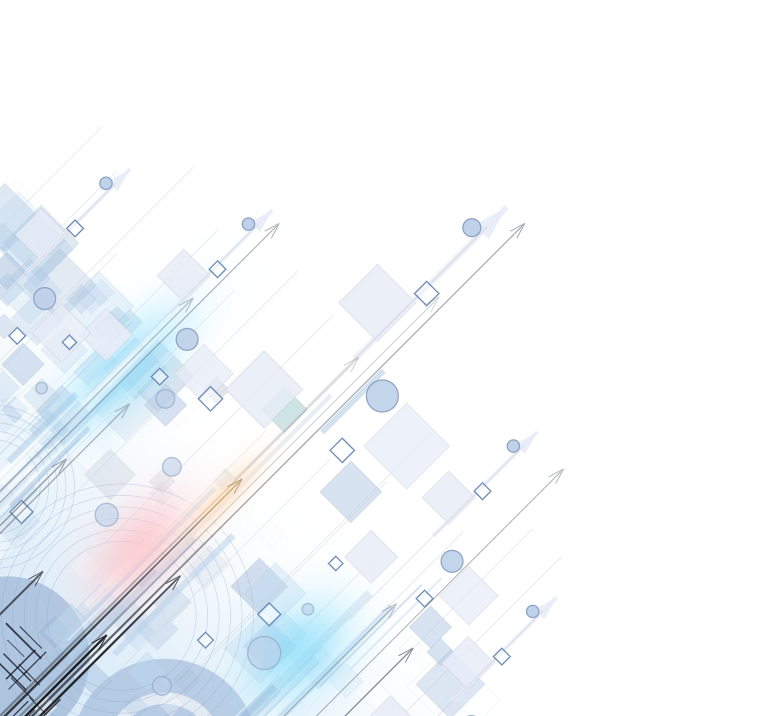
Reproduce this background procedurally as a Shadertoy shader.

```glsl
// Pale technical backdrop: diagonal arrows, tilted squares, discs and soft glows rising from the lower left.
#define SQUARES 84
#define STREAKS 40
#define HAIRLINES 18
#define LATTICE 16
#define LINE .0009
#define SQUARE_ALPHA .42
#define GLOW_ALPHA .72

const vec3 PAPER = vec3(1), MIST = vec3(.905, .925, .97), SKY = vec3(.74, .86, .95);
const vec3 STEEL = vec3(.61, .71, .84), ASH = vec3(.81, .81, .84), DISC = vec3(.74, .815, .91);
const vec3 RIM = vec3(.53, .62, .76), NAVY = vec3(.31, .46, .66);

// Motif anchor and scale
const vec3 motifs[5] = vec3[5](vec3(.659, .682, 1), vec3(.347, .687, .685),
    vec3(.148, .744, .685), vec3(.717, .377, .685), vec3(.744, .146, .685));
// Arrow tip and darkness
const vec3 arrows[14] = vec3[14](
    vec3(.733, .688, .65), vec3(.39, .688, .6), vec3(.787, .345, .55), vec3(.577, .095, .85),
    vec3(.338, .331, .75), vec3(.252, .196, .9), vec3(.27, .584, .5), vec3(.181, .436, .55),
    vec3(.093, .359, .65), vec3(.06, .202, .8), vec3(.149, .113, .95), vec3(.501, .501, .35),
    vec3(.554, .157, .5), vec3(.613, .585, .3));
// Loose discs and diamond frames: centre and size
const vec3 discs[7] = vec3[7](vec3(.058, .458, .008), vec3(.231, .443, .013), vec3(.24, .348, .013),
    vec3(.43, .149, .008), vec3(.369, .088, .023), vec3(.149, .281, .016), vec3(.226, .042, .013));
const vec3 frames[6] = vec3[6](vec3(.294, .443, .017), vec3(.376, .142, .016), vec3(.469, .213, .01),
    vec3(.097, .522, .01), vec3(.287, .106, .011), vec3(.03, .285, .016));

float pixel;
vec2 p;
vec3 col = vec3(1);

vec3 hash3(float n) {
    vec3 q = fract(n * vec3(.1031, .103, .0973));
    q += dot(q, q.yzx + 33.33);
    return fract((q.xxy + q.yzz) * q.zyx);
}
// Axes along and across the diagonal
vec2 diag(vec2 q) { return vec2(q.x + q.y, q.x - q.y) * .7071; }
float fill(float d) { return clamp(.5 - d / pixel, 0., 1.); }
float stroke(float d, float w) { return fill(abs(d) - w); }
float diamond(vec2 q, float r) { return (abs(q.x) + abs(q.y) - r) * .7071; }
float bar(vec2 q, float len, float w) { return max(abs(q.y) - w, abs(q.x + .5 * len) - .5 * len); }
float glow(vec2 c, vec2 size) { vec2 q = diag(p - c) / size; return exp(-dot(q, q)); }
float rings(vec2 c, float gap, float inner, float outer) {
    float r = length(p - c);
    return stroke((fract(r / gap) - .5) * gap, .0005) * step(inner, r) * step(r, outer);
}
void paint(vec3 ink, float mask) { col = mix(col, ink, clamp(mask, 0., 1.)); }

void disc(vec2 c, float r, float alpha) {
    float d = length(p - c) - r;
    paint(DISC, fill(d) * alpha);
    paint(RIM, stroke(d, LINE) * alpha);
}
void tile(vec2 c, float r, vec3 ink, float alpha) {
    float d = diamond(p - c, r);
    paint(ink, fill(d) * alpha);
    paint(ink * .82, stroke(d, LINE * .5) * alpha * .6);
}
void frame(vec2 c, float r) {
    float d = diamond(p - c, r);
    paint(PAPER, fill(d) * .5);
    paint(NAVY, stroke(d, LINE) * .85);
}
// Squares, pale arrow, frames and discs
void motif(vec2 c, float s) {
    tile(c - s * vec2(.29, .226), .054 * s, MIST, .85);
    tile(c - s * vec2(.091, .305), .06 * s, MIST, .75);
    tile(c - s * vec2(.169, .369), .043 * s, DISC, .6);
    tile(c - s * vec2(.132, .105), .054 * s, MIST, .85);
    vec2 a = diag((p - c) / s - vec2(.049, .029));
    paint(MIST, .9 * fill(s * max(abs(a.y) + a.x * .28, -a.x - .05)));
    paint(MIST, .8 * fill(s * bar(a, .3, .004)));
    paint(ASH, .7 * fill(s * bar(a + vec2(.04, 0), .5, .0007)));
    frame(c - s * vec2(.063, .092), .017 * s);
    frame(c - s * vec2(.181, .311), .017 * s);
    disc(c, .0125 * s, .95);
    disc(c - s * vec2(.125, .235), .0223 * s, .9);
}

void mainImage(out vec4 fragColor, in vec2 fragCoord) {
    pixel = 1. / iResolution.y;
    p = fragCoord * pixel;
    vec2 d = diag(p);

    // Blue wash and large wheels
    paint(SKY, .55 - .55 * smoothstep(.05, .52, d.x));
    paint(STEEL, .7 * fill(length(p - vec2(.01, .08)) - .115));
    float wheel = length(p - vec2(.23, -.05));
    paint(STEEL, .6 * fill(wheel - .13));
    paint(PAPER, .6 * stroke(wheel - .075, .008));

    // Scattered tilted squares
    for (int i = 0; i < SQUARES; i++) {
        vec3 h = hash3(float(i) + 3.), k = hash3(float(i) + 211.);
        float v = mix(-.49, .46, h.x);
        float u = mix(abs(v), .52 + .08 * exp(-40. * v * v), h.y);
        float neutral = exp(-70. * (v + .06) * (v + .06)) * smoothstep(.2, .35, u);
        vec3 ink = mix(mix(SKY, STEEL, k.x), ASH, neutral);
        ink = mix(ink, PAPER, step(.72, k.y));
        tile(diag(vec2(u, v)), mix(.017, .055, h.z * h.z), ink, SQUARE_ALPHA * (.45 + .8 * k.z));
    }
    tile(vec2(.397, .428), .032, vec3(.72, .85, .85), .7);

    // Fine concentric arcs
    paint(RIM, .35 * rings(vec2(.17, .14), .016, .09, .19));
    paint(RIM, .35 * rings(vec2(-.01, .32), .012, .06, .12));

    // Streaks along three lanes
    for (int i = 0; i < STREAKS; i++) {
        vec3 h = hash3(float(i) + 57.), k = hash3(float(i) + 401.);
        float lane = float(i % 3 - 1) * .25 + .02;
        vec2 q = d - vec2(mix(.3, i % 3 == 1 ? .78 : .6, h.x), lane + (h.y - .5) * .085);
        vec3 ink = mix(mix(SKY, STEEL, k.x), PAPER, step(.6, k.y));
        paint(ink, .5 * fill(bar(q, mix(.12, .4, h.z), .001 + .007 * k.z * k.z)));
    }
    // Faint hairlines
    for (int i = 0; i < HAIRLINES; i++) {
        vec3 h = hash3(float(i) + 91.);
        float v = mix(-.5, .4, (float(i) + h.y) / float(HAIRLINES));
        paint(ASH, .6 * fill(bar(d - vec2(mix(.5, .74, h.x), v), .45, LINE * .5)));
    }

    // Coloured glows and a bright core
    paint(vec3(.56, .88, .99), GLOW_ALPHA * glow(vec2(.175, .485), vec2(.11, .045)));
    paint(vec3(.54, .87, .98), GLOW_ALPHA * glow(vec2(.418, .09), vec2(.08, .055)));
    paint(vec3(1, .75, .77), GLOW_ALPHA * glow(vec2(.195, .235), vec2(.085, .05)));
    paint(vec3(1, .88, .76), GLOW_ALPHA * glow(vec2(.31, .305), vec2(.08, .02)));
    paint(PAPER, .8 * glow(vec2(.165, .48), vec2(.09, .009)));

    for (int i = 0; i < 5; i++) motif(motifs[i].xy, motifs[i].z);
    for (int i = 0; i < 7; i++) disc(discs[i].xy, discs[i].z, .6);
    for (int i = 0; i < 6; i++) frame(frames[i].xy, frames[i].z);

    // Arrows, darker towards the corner
    float depth = (1. - smoothstep(.1, .5, d.x)) * exp(-44. * d.y * d.y);
    vec3 ink = mix(vec3(.44, .46, .52), vec3(.05), depth);
    ink = mix(ink, vec3(.85, .58, .25), .8 * glow(vec2(.31, .305), vec2(.05, .02)));
    for (int i = 0; i < 14; i++) {
        vec2 a = diag(p - arrows[i].xy);
        float head = max(abs(abs(a.y) + a.x * .3) - LINE * .8, abs(a.x + .011) - .011);
        paint(ink, arrows[i].z * fill(min(head, bar(a, 1.2, LINE * (.9 + depth)))));
    }
    // Dark corner lattice
    for (int i = 0; i < LATTICE; i++) {
        vec3 h = hash3(float(i) + 731.);
        vec2 q = d - vec2(.03 + .08 * h.x, (h.y - .5) * .09);
        if (i % 2 == 0) q = q.yx;
        paint(vec3(.08, .09, .12), .8 * fill(bar(q, .03 + .05 * h.z, LINE * (.6 + h.z))));
    }
    fragColor = vec4(col, 1);
}
```
